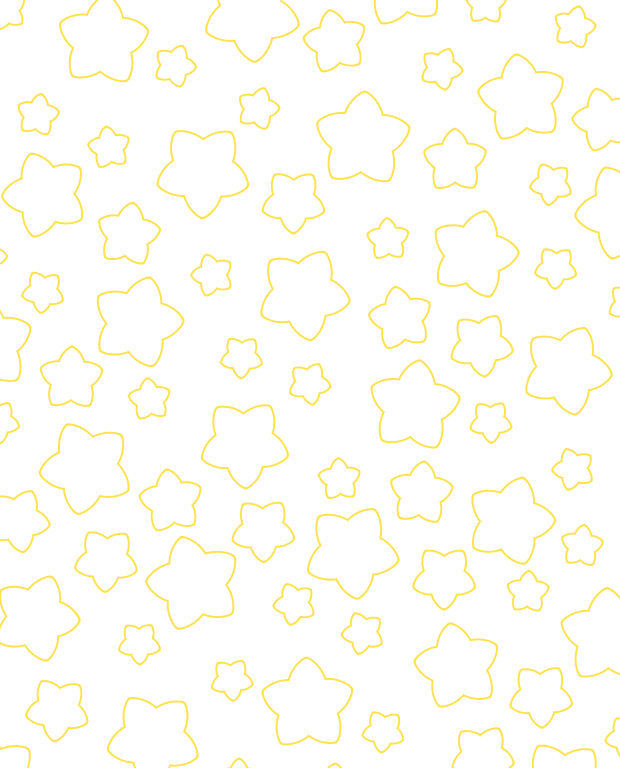
Give the GLSL for this pattern, as a WebGL 2 fragment shader.

```glsl
#version 300 es
precision highp float;

uniform vec2 u_resolution;
out vec4 outColor;

const float TAU = 6.2831853;
const vec3 PAPER = vec3(1.0);
const vec3 YELLOW = vec3(0.99, 0.885, 0.30);
const float SPACING = 0.12;
const float LINE_WIDTH = 0.0025;

float hash(vec2 cell, float seed) {
    return fract(sin(dot(cell, vec2(127.1, 311.7)) + seed * 74.7) * 43758.5453);
}

vec2 rotate(vec2 p, float angle) {
    float c = cos(angle), s = sin(angle);
    return vec2(c * p.x - s * p.y, s * p.x + c * p.y);
}

// Distance to the outline of a unit star whose edges are bulging arcs
float starOutline(vec2 p, float notchRadius, float bulge, float tipRounding) {
    float sector = TAU / 5.0;
    float angle = mod(atan(p.y, p.x) + 0.5 * sector, sector) - 0.5 * sector;
    p = length(p) * vec2(cos(angle), sin(angle));
    p.y = sqrt(p.y * p.y + tipRounding * tipRounding);

    vec2 tip = vec2(1.0, 0.0);
    vec2 notch = notchRadius * vec2(cos(0.5 * sector), sin(0.5 * sector));
    vec2 chord = notch - tip;
    vec2 outward = normalize(vec2(chord.y, -chord.x));
    float arcRadius = (0.25 * dot(chord, chord) + bulge * bulge) / (2.0 * bulge);
    vec2 arcCenter = 0.5 * (tip + notch) - outward * (arcRadius - bulge);
    return abs(length(p - arcCenter) - arcRadius);
}

// Every third lattice cell is large, the others are medium or small
vec2 radiusAndWander(vec2 cell) {
    if (mod(cell.x - cell.y, 3.0) < 0.5) {
        return vec2(mix(0.057, 0.065, hash(cell, 1.0)), 0.004);
    }
    return hash(cell, 2.0) < 0.43 ? vec2(0.043, 0.005) : vec2(0.0285, 0.016);
}

// Slow layered sines that bend the rows of the lattice
vec2 drift(vec2 p) {
    return 0.009 * sin(p.yx * vec2(7.0, 6.0) + vec2(0.4, 2.1))
         + 0.005 * sin(p * vec2(9.0, 8.0) + vec2(1.7, 4.3));
}

// Distance to the nearest outline among the scattered stars
float starField(vec2 p) {
    mat2 lattice = SPACING * mat2(1.0, 0.0, 0.5, 0.8660254);
    vec2 home = floor(inverse(lattice) * p + 0.5);
    float nearest = 1.0;
    for (int j = -1; j <= 1; j++) {
        for (int i = -1; i <= 1; i++) {
            vec2 cell = home + vec2(i, j);
            vec2 star = radiusAndWander(cell);
            vec2 center = lattice * cell;
            center += drift(center) + rotate(vec2(star.y, 0.0), TAU * hash(cell, 3.0));
            vec2 q = rotate(p - center, TAU * hash(cell, 4.0)) / star.x;
            nearest = min(nearest, star.x * starOutline(q, 0.65, 0.06, 0.045));
        }
    }
    return nearest;
}

void main() {
    vec2 p = gl_FragCoord.xy / u_resolution.y;
    float pixel = 1.0 / u_resolution.y;
    float dist = starField(rotate(p, 0.33) + vec2(0.37, 0.21));
    float ink = clamp((0.5 * LINE_WIDTH - dist) / pixel + 0.5, 0.0, 1.0);
    outColor = vec4(mix(PAPER, YELLOW, ink), 1.0);
}
```
